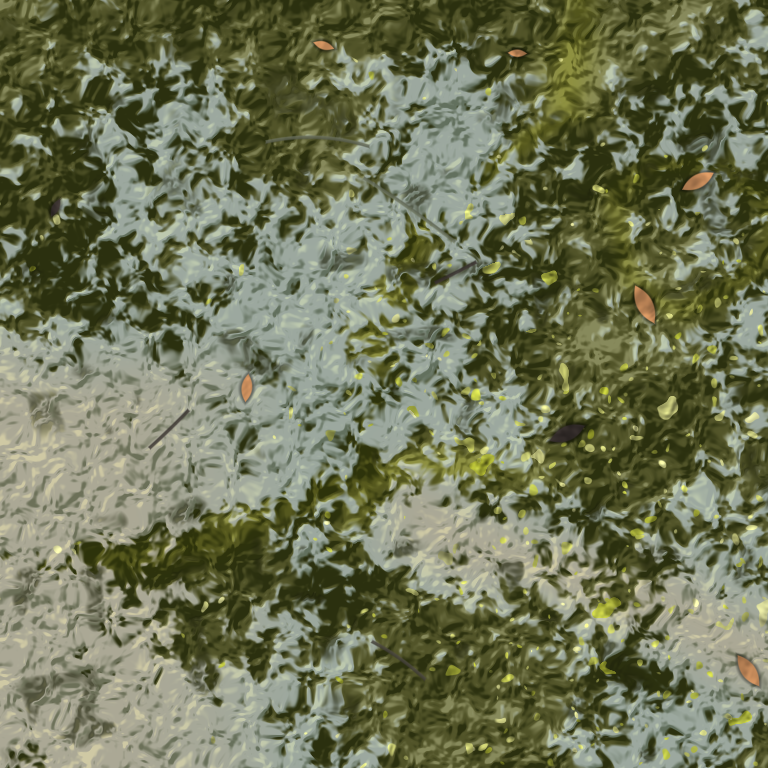
Reproduce this texture procedurally as a WebGL 2 fragment shader.

```glsl
#version 300 es
precision highp float;
precision highp int;

uniform vec2 u_resolution;
out vec4 fragColor;

// Palette
const vec3 MOSS_DARK = vec3(0.17, 0.19, 0.06);
const vec3 MOSS_OLIVE = vec3(0.32, 0.33, 0.16);
const vec3 MOSS_LIGHT = vec3(0.53, 0.54, 0.36);
const vec3 FILM_SHADE = vec3(0.41, 0.44, 0.36);
const vec3 FILM_PALE = vec3(0.65, 0.66, 0.61);
const vec3 FILM_GLINT = vec3(0.79, 0.79, 0.67);
const vec3 PEBBLE_LIME = vec3(0.62, 0.65, 0.16);
const vec3 PEBBLE_CREAM = vec3(0.80, 0.80, 0.56);
const vec3 LEAF_TAN = vec3(0.74, 0.52, 0.34);
const vec3 LEAF_DARK = vec3(0.22, 0.19, 0.18);

// Tuning
const float FILM_BIAS = -0.03;
const float FILM_EDGE = 0.08;
const float PATCH_SCALE = 5.0;
const float RELIEF = 1.6;
const float LIGHT_STEP = 0.0022;
const int LEAF_COUNT = 8;
const int TWIG_COUNT = 5;

vec2 hash2(vec2 cell) {
    uvec2 v = uvec2(ivec2(cell)) * 1664525u + 1013904223u;
    v.x += v.y * 1664525u;
    v.y += v.x * 1664525u;
    v ^= v >> 16u;
    v.x += v.y * 1664525u;
    v.y += v.x * 1664525u;
    v ^= v >> 16u;
    return vec2(v >> 8u) / 16777216.0;
}

float noise(vec2 p) {
    vec2 i = floor(p), f = fract(p);
    f = f * f * (3.0 - 2.0 * f);
    vec2 e = vec2(0.0, 1.0);
    return mix(mix(hash2(i).x, hash2(i + e.yx).x, f.x),
               mix(hash2(i + e.xy).x, hash2(i + e.yy).x, f.x), f.y);
}

float fbm(vec2 p) {
    float sum = 0.0, amp = 0.5;
    for (int i = 0; i < 4; i++) {
        sum += amp * noise(p);
        p = mat2(1.6, 1.2, -1.2, 1.6) * p + 13.7;
        amp *= 0.5;
    }
    return sum / 0.9375;
}

mat2 rotation(float a) {
    return mat2(cos(a), sin(a), -sin(a), cos(a));
}

// Height of the wet, wrinkled skin
float surface(vec2 p) {
    p += 0.018 * (vec2(noise(p * 38.0), noise(p * 38.0 + 71.0)) - 0.5);
    return 0.38 * noise(rotation(0.5) * p * 48.0)
         + 0.38 * noise(rotation(1.1) * p * 98.0)
         + 0.24 * noise(rotation(0.2) * p * 185.0);
}

float band(float d, float width) {
    return exp(-d * d / (width * width));
}

// Angular scattered stones: x = coverage, y = random tint
vec2 pebbles(vec2 p, float scale, float density, float soft) {
    vec2 q = p * scale + 0.5 * (vec2(noise(p * 75.0), noise(p * 75.0 + 31.0)) - 0.5);
    vec2 best = vec2(0.0);
    for (int k = 0; k < 9; k++) {
        vec2 cell = floor(q) + vec2(k % 3, k / 3) - 1.0;
        vec2 spot = hash2(cell + 211.0), kind = hash2(cell + 503.0);
        vec2 d = rotation(kind.y * 6.28) * (q - cell - spot);
        float size = mix(0.13, 0.36, kind.y * kind.y);
        float dist = length(d * vec2(1.0, 1.35)) - size;
        float mask = step(kind.x, density) * (1.0 - smoothstep(-soft, soft, dist / scale));
        if (mask > best.x) best = vec2(mask, spot.x);
    }
    return best;
}

void main() {
    vec2 p = gl_FragCoord.xy / u_resolution.y;
    float pixel = 1.0 / u_resolution.y;
    float soft = max(0.0012, pixel);
    vec2 w = p + 0.07 * (vec2(fbm(p * 7.0), fbm(p * 7.0 + 40.0)) - 0.5);

    // Broad layout: moss ridges, mud flats and shaded growth
    float t = clamp((w.y - 0.33) / 0.52, 0.0, 1.0);
    float ridges = band(w.x - 0.47 - 0.28 * t * t * t, 0.035) * smoothstep(0.25, 0.38, w.y);
    ridges = max(ridges, band(w.y - 0.28 - 0.11 * smoothstep(0.2, 0.5, w.x), 0.035)
                         * (1.0 - smoothstep(0.6, 0.8, w.x)));
    ridges = max(ridges, 0.8 * band(length(w - vec2(0.9, 0.7)) - 0.09, 0.018));
    float mud = (1.0 - smoothstep(0.15, 0.42, w.x)) * (1.0 - smoothstep(0.46, 0.6, w.y));
    mud = max(mud, band(w.y - 0.32 + 0.38 * (w.x - 0.55), 0.065) * smoothstep(0.45, 0.55, w.x));
    float canopy = smoothstep(0.8, 1.0, w.y);
    float shade = band(length(w - vec2(0.15, 0.79)), 0.15);
    float basin = band(length(w - vec2(0.42, 0.63)), 0.25);
    float patches = fbm(p * PATCH_SCALE + 3.0) - 0.5;

    // Relief lit from the upper left
    vec2 light = LIGHT_STEP * vec2(-0.6, 0.8);
    float height = surface(p) - 0.5;
    float slope = surface(p - light) - surface(p + light);
    float fibre = noise(rotation(-0.65) * p * vec2(28.0, 130.0)) - 0.5;

    // Pale film over moss
    float wet = FILM_BIAS + 1.1 * patches - 0.28 * ridges + 0.27 * mud
              - 0.22 * canopy - 0.2 * shade + 0.1 * basin;
    float film = smoothstep(-FILM_EDGE, FILM_EDGE, height + wet);
    float broad = fbm(p * 9.0 + 60.0) - 0.5;
    float mossTone = 0.46 + 1.1 * height + RELIEF * slope + 0.9 * broad
                   + 0.25 * fibre - 0.22 * shade + 0.08 * ridges;
    float filmTone = 0.46 + 0.9 * height + RELIEF * slope + 0.5 * broad + 0.08 * mud;
    vec3 moss = mix(MOSS_DARK, MOSS_OLIVE, smoothstep(0.12, 0.5, mossTone));
    moss = mix(moss, MOSS_LIGHT, smoothstep(0.5, 0.9, mossTone));
    moss *= mix(vec3(1.0), vec3(1.05, 1.05, 0.7), ridges);
    vec3 skin = mix(FILM_SHADE, FILM_PALE, smoothstep(0.12, 0.5, filmTone));
    skin = mix(skin, FILM_GLINT, smoothstep(0.62, 0.95, filmTone));
    skin *= mix(vec3(0.94, 1.0, 1.02), vec3(1.03, 1.0, 0.96), mud);
    vec3 color = mix(moss, skin, film);

    // Dark pits
    float pit = smoothstep(0.76, 0.9, noise(w * 27.0 + 9.0)) * (1.0 - 0.6 * canopy);
    color = mix(color, MOSS_DARK * 0.7, 0.65 * pit * smoothstep(0.15, -0.1, 0.0 - slope));

    // Gravel, denser to the right
    float gravel = smoothstep(0.3, 0.75, p.x) * (1.0 - smoothstep(0.5, 0.85, p.y));
    vec2 small = pebbles(p, 52.0, 0.02 + 0.26 * gravel, soft);
    vec2 large = pebbles(p + 5.0, 24.0, 0.12 * gravel, soft);
    vec2 stone = small.x > large.x ? small : large;
    vec3 stoneColor = mix(PEBBLE_LIME, PEBBLE_CREAM, stone.y) * (1.0 + height + 1.2 * slope);
    color = mix(color, stoneColor, 0.85 * stone.x);

    // Fallen leaves
    for (int i = 0; i < LEAF_COUNT; i++) {
        vec2 place = hash2(vec2(i, 17)), kind = hash2(vec2(i, 91));
        vec2 d = rotation(kind.x * 6.28) * (p - place);
        float reach = mix(0.012, 0.034, kind.y * kind.y);
        float edge = abs(d.y) - 0.38 * reach * (1.0 - d.x * d.x / (reach * reach));
        vec3 leaf = mix(LEAF_TAN, LEAF_DARK, step(0.7, kind.x)) * (1.0 + 0.8 * height);
        color *= 1.0 - 0.4 * (1.0 - smoothstep(0.0, 0.006, edge));
        color = mix(color, leaf, 1.0 - smoothstep(-soft, soft, edge));
    }

    // Bent twigs
    for (int i = 0; i < TWIG_COUNT; i++) {
        vec2 place = hash2(vec2(i, 333)), kind = hash2(vec2(i, 457));
        vec2 d = rotation(kind.x * 6.28) * (p - place);
        float reach = mix(0.03, 0.075, kind.y);
        float bend = d.y - 4.0 * (kind.x - 0.5) * d.x * d.x;
        float edge = max(abs(bend) - 0.0022, abs(d.x) - reach);
        vec3 twig = mix(LEAF_DARK, FILM_SHADE, kind.y) * (1.0 + 60.0 * bend);
        color = mix(color, twig, 0.85 * (1.0 - smoothstep(-soft, soft, edge)));
    }

    fragColor = vec4(clamp(color, 0.0, 1.0), 1.0);
}
```
